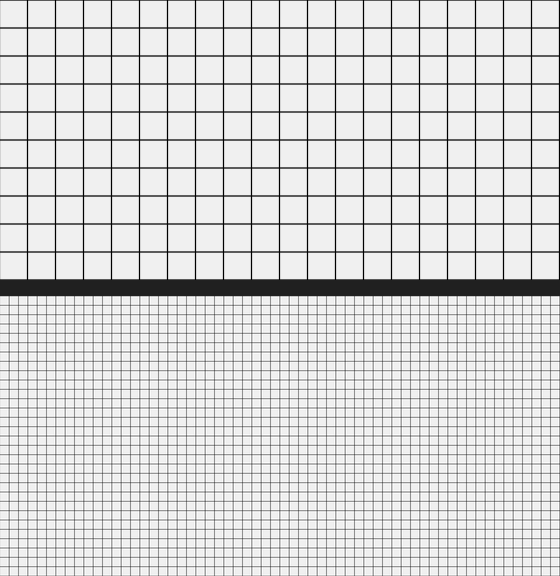
Top, the tile; bottom, the same tile 3 across and 3 down.
Reproduce this pattern procedurally as a Shadertoy shader.

```glsl
// Plain square grid: thin black rules on pale grey paper, 20 cells by 10.
// Each axis measures the signed distance to its nearest rule, and the exact
// overlap of rule and pixel gives smooth edges at any canvas size.

const vec2 CELL_COUNT = vec2(20.0, 10.0);      // whole numbers, so it tiles
const vec2 RULE_OFFSET = vec2(-0.018, 0.0);    // shift of the rules, in cells
const float RULE_WIDTH = 0.0445;               // in cells
const vec3 PAPER_COLOUR = vec3(0.941);
const vec3 RULE_COLOUR = vec3(0.0);

// Share of a pixel, per axis, covered by the nearest rule.
vec2 ruleCoverage(vec2 cellPos, vec2 pixelSize) {
    vec2 toRule = fract(cellPos - RULE_OFFSET + 0.5) - 0.5;
    vec2 halfRule = vec2(0.5 * RULE_WIDTH);
    vec2 low = max(toRule - 0.5 * pixelSize, -halfRule);
    vec2 high = min(toRule + 0.5 * pixelSize, halfRule);
    return clamp((high - low) / pixelSize, 0.0, 1.0);
}

void mainImage(out vec4 fragColor, in vec2 fragCoord) {
    // Canvas position and pixel size in cell units
    vec2 pixelSize = CELL_COUNT / iResolution.xy;
    vec2 coverage = ruleCoverage(fragCoord * pixelSize, pixelSize);

    // Union of the vertical and horizontal rules
    float ink = 1.0 - (1.0 - coverage.x) * (1.0 - coverage.y);
    fragColor = vec4(mix(PAPER_COLOUR, RULE_COLOUR, ink), 1.0);
}
```
